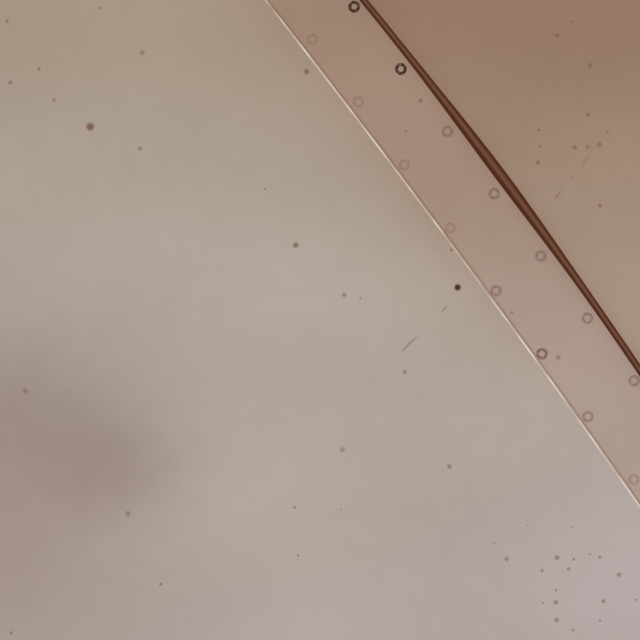
Write a WebGL 1 fragment shader that draws this texture.

```glsl
precision highp float;
// Weathered beige sheet metal crossed by a riveted diagonal strip.
// Broad gradients tint three panels; distance functions draw the bright lap
// edge, dark open seam, rivet rings and scratches; hashed cells scatter specks.

uniform vec2 u_resolution;

const vec3 PANEL_TOP = vec3(0.645, 0.580, 0.510);
const vec3 PANEL_MID = vec3(0.690, 0.648, 0.600);
const vec3 PANEL_LOW = vec3(0.695, 0.645, 0.620);
const vec3 LILAC     = vec3(0.715, 0.655, 0.655);
const vec3 SHADOW    = vec3(0.565, 0.490, 0.450);
const vec3 STRIP_TOP = vec3(0.635, 0.525, 0.455);
const vec3 STRIP_LOW = vec3(0.675, 0.600, 0.555);
const vec3 CORNER_TOP = vec3(0.590, 0.480, 0.400);
const vec3 CORNER_LOW = vec3(0.655, 0.570, 0.505);
const vec3 SEAM_DARK = vec3(0.310, 0.170, 0.115);
const vec3 SEAM_LIT  = vec3(0.460, 0.325, 0.250);
const vec3 RUST      = vec3(0.430, 0.300, 0.240);
const vec3 INK       = vec3(0.180, 0.120, 0.100);
const vec3 EDGE_LIT  = vec3(0.870, 0.820, 0.760);
const float SLANT_COS = 0.80;
const float RIVET_RADIUS = 0.0068;
const float SPECK_CELLS = 42.0;

float hash(vec2 p) {
  return fract(sin(dot(p, vec2(127.1, 311.7))) * 43758.55);
}

vec2 gradientAt(vec2 cell) {
  float a = 6.2832 * hash(cell);
  return vec2(cos(a), sin(a));
}

float gradientNoise(vec2 p) {
  vec2 i = floor(p), f = fract(p);
  vec2 w = f * f * f * (f * (f * 6.0 - 15.0) + 10.0);
  vec2 e = vec2(0.0, 1.0);
  float low = mix(dot(gradientAt(i), f), dot(gradientAt(i + e.yx), f - e.yx), w.x);
  float high = mix(dot(gradientAt(i + e), f - e), dot(gradientAt(i + 1.0), f - 1.0), w.x);
  return mix(low, high, w.y);
}

// Signed distance to a slightly bowed diagonal leaving the top edge.
float diagonal(vec2 p, float topX, float slope, float depth, float bow) {
  float t = 1.0 - p.y, s = t / depth;
  return (p.x - topX - slope * t - 4.0 * bow * s * (1.0 - s)) * SLANT_COS;
}

float blob(vec2 p, vec2 center, vec2 size) {
  vec2 q = (p - center) / size;
  return exp(-dot(q, q));
}

float spot(vec2 p, vec2 center, float radius) {
  return 1.0 - smoothstep(radius * 0.3, radius * 1.3, length(p - center));
}

float segment(vec2 p, vec2 a, vec2 b) {
  vec2 d = b - a;
  return length(p - a - d * clamp(dot(p - a, d) / dot(d, d), 0.0, 1.0));
}

float ring(vec2 p, vec2 center, float aa) {
  float r = length(p - center);
  float wear = 0.75 + 0.5 * gradientNoise(p * 260.0);
  return wear * (1.0 - smoothstep(0.0008, 0.0022 + aa, abs(r - RIVET_RADIUS)));
}

float specks(vec2 p) {
  vec2 g = p * SPECK_CELLS, cell = floor(g);
  vec2 center = 0.25 + 0.5 * vec2(hash(cell + 3.1), hash(cell + 8.7));
  float radius = mix(0.06, 0.19, hash(cell + 5.3));
  float density = 0.55 * blob(p, vec2(0.94, 0.07), vec2(0.12, 0.11))
    + 0.30 * blob(p, vec2(0.91, 0.80), vec2(0.07, 0.08))
    + 0.45 * blob(p, vec2(0.065, 0.90), vec2(0.03, 0.04)) + 0.008;
  return step(hash(cell), density) * spot(fract(g), center, radius);
}

void main() {
  vec2 p = gl_FragCoord.xy / u_resolution;
  float aa = 1.0 / min(u_resolution.x, u_resolution.y);
  float edge = diagonal(p, 0.415, 0.739, 0.79, 0.008);
  float seam = diagonal(p, 0.568, 0.746, 0.58, 0.010);
  float cloud = gradientNoise(p * vec2(3.0, 5.0) + vec2(p.y, -p.x) * 2.0);

  // Large panel with soft shading
  vec3 color = mix(PANEL_MID, PANEL_TOP, smoothstep(0.55, 1.08, p.y));
  color = mix(color, PANEL_LOW, 1.0 - smoothstep(0.0, 0.5, p.y));
  color = mix(color, LILAC, 0.8 * blob(p, vec2(1.0, 0.08), vec2(0.25, 0.2)));
  color = mix(color, SHADOW, 0.55 * blob(p, vec2(0.0, 0.34), vec2(0.17, 0.20)));
  color = mix(color, SHADOW, 0.50 * blob(p, vec2(0.16, 0.27), vec2(0.11, 0.09)));
  color = mix(color, SHADOW, 0.35 * blob(p, vec2(0.02, 0.08), vec2(0.22, 0.16)));
  color = mix(color, STRIP_TOP, 0.55 * exp(min(edge, 0.0) * 16.0) * smoothstep(0.2, 0.7, p.y));

  // Riveted strip and far corner
  vec3 strip = mix(STRIP_LOW, STRIP_TOP, smoothstep(0.3, 1.0, p.y));
  vec3 corner = mix(CORNER_LOW, CORNER_TOP, smoothstep(0.5, 1.02, p.y));
  color = mix(color, strip, smoothstep(-aa, aa, edge));
  color = mix(color, corner, smoothstep(-aa, aa, seam));
  color += 0.022 * cloud + 0.007 * gradientNoise(p * 28.0) + 0.006 * gradientNoise(p * 150.0);

  // Bright worn lap edge with a thin shade beside it
  float worn = 0.65 + 0.6 * gradientNoise(vec2(p.y * 45.0, 2.5));
  color = mix(color, RUST, 0.30 * (1.0 - smoothstep(0.0, 0.003 + aa, abs(edge - 0.0025))));
  color = mix(color, EDGE_LIT, worn * (1.0 - smoothstep(0.0003, 0.0012 + aa, abs(edge))));

  // Open seam, widest halfway down
  float halfWidth = 0.0052 + 0.0040 * blob(p, vec2(0.77, 0.72), vec2(0.16));
  float across = seam / halfWidth;
  vec3 seamColor = mix(SEAM_DARK, SEAM_LIT, 0.85 * (1.0 - smoothstep(0.0, 0.75, abs(across - 0.1))));
  color = mix(color, RUST, 0.22 * exp(-abs(seam) * 75.0));
  color = mix(color, seamColor, 1.0 - smoothstep(halfWidth - aa, halfWidth + aa, abs(seam)));

  // Two rivet rows
  for (int i = 0; i < 8; i++) {
    float n = float(i);
    float upper = ring(p, vec2(0.5534, 0.9896) + n * vec2(0.0729, -0.0974), aa);
    float lower = ring(p, vec2(0.4883, 0.9388) + n * vec2(0.0717, -0.0983), aa);
    color = mix(color, INK, upper * (n < 1.5 ? 0.95 : 0.28));
    color = mix(color, RUST, lower * (0.28 + 0.55 * exp(-pow(n - 5.0, 2.0))));
  }

  // Specks, larger stains and broken scratches
  color = mix(color, RUST, 0.42 * specks(p));
  float stains = spot(p, vec2(0.141, 0.802), 0.007) + 0.8 * spot(p, vec2(0.462, 0.617), 0.005)
    + 0.5 * spot(p, vec2(0.039, 0.389), 0.005) + 0.5 * spot(p, vec2(0.219, 0.768), 0.004)
    + 0.8 * spot(p, vec2(0.479, 0.888), 0.005) + 0.4 * spot(p, vec2(0.535, 0.297), 0.005);
  color = mix(color, RUST, 0.75 * min(stains, 1.0));
  color = mix(color, INK, 0.85 * spot(p, vec2(0.715, 0.551), 0.0055));
  float scratch = min(segment(p, vec2(0.540, 0.364), vec2(0.697, 0.520)),
    segment(p, vec2(0.860, 0.680), vec2(0.950, 0.795)));
  float broken = smoothstep(-0.2, 0.3, gradientNoise(p * 38.0));
  color = mix(color, RUST, 0.32 * broken * (1.0 - smoothstep(0.0003, 0.0015 + aa, scratch)));

  gl_FragColor = vec4(color, 1.0);
}
```
